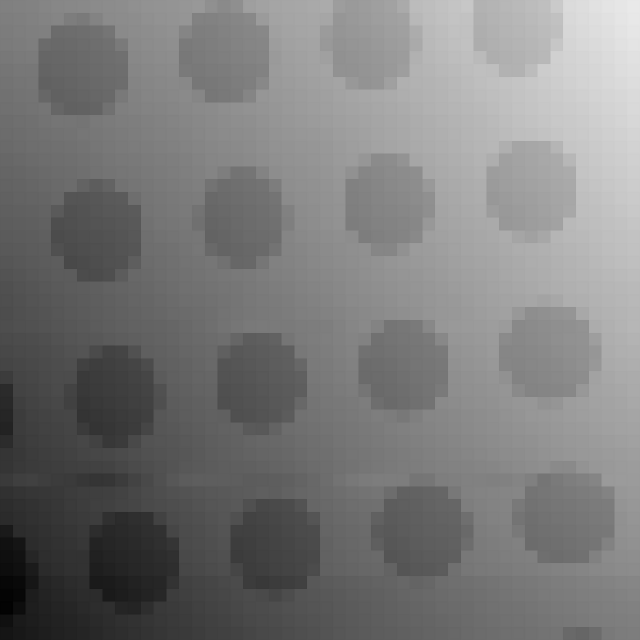
Give the GLSL for this texture map, as a WebGL 1 fragment shader.

```glsl
precision highp float;

uniform vec2 u_resolution;

const float CELLS = 50.0;                       // mosaic cells per side
const vec2 DOT_ORIGIN = vec2(0.128, 0.893);     // centre of the upper left dot
const vec2 DOT_ACROSS = vec2(0.2258, 0.0228);   // lattice step to the right
const vec2 DOT_DOWN = vec2(0.0262, -0.2559);    // lattice step downward
const float LAST_COLUMN = 3.0;                  // rightmost dot of each row
const vec2 DOT_RADIUS = vec2(0.071, 0.077);
const float DOT_SOFTNESS = 0.008;
const float DOT_DARKENING = 0.088;
const float DOT_JITTER = 0.04;
const float CORNER_GROWTH = 0.15;               // wider dots at lower right
const float BASE_LEVEL = 0.085;
const vec2 SLOPE = vec2(0.42, 0.42);
const float BEND = 0.16;
const float GRAIN = 0.008;
const float SEAM_DARKENING = 0.005;
const float SEAM_WIDTH = 0.06;                  // in cells
const float STREAK_ROW = 12.0;
const float FAINT_STREAK_ROW = 24.0;
const float STREAK_STRENGTH = 0.11;
const float FAINT_STREAK_STRENGTH = 0.03;
const float STEP_ROW = 5.0;
const float STEP_DARKENING = 0.014;

float hash(vec2 p) {
  return fract(sin(dot(p, vec2(127.1, 311.7))) * 43758.5);
}

vec2 randomGradient(vec2 p) {
  float angle = 6.2832 * hash(p);
  return vec2(cos(angle), sin(angle));
}

float gradientNoise(vec2 p) {
  vec2 i = floor(p);
  vec2 f = p - i;
  vec2 w = f * f * f * (f * (f * 6.0 - 15.0) + 10.0);
  vec2 e = vec2(1.0, 0.0);
  float low = mix(dot(randomGradient(i), f),
                  dot(randomGradient(i + e.xy), f - e.xy), w.x);
  float high = mix(dot(randomGradient(i + e.yx), f - e.yx),
                   dot(randomGradient(i + e.xx), f - e.xx), w.x);
  return mix(low, high, w.y);
}

// Diagonal ramp, bowed in opposite ways at top and bottom
float backdrop(vec2 p) {
  float bow = BEND * (p.x * p.x - p.x) * (2.0 * p.y - 1.0);
  return BASE_LEVEL + dot(SLOPE, p) + bow;
}

// Coverage of the nearest dot on the tilted lattice
float dots(vec2 p) {
  vec2 d = p - DOT_ORIGIN;
  float det = DOT_ACROSS.x * DOT_DOWN.y - DOT_ACROSS.y * DOT_DOWN.x;
  vec2 lattice = vec2(d.x * DOT_DOWN.y - d.y * DOT_DOWN.x,
                      DOT_ACROSS.x * d.y - DOT_ACROSS.y * d.x) / det;
  vec2 id = floor(lattice + 0.5);
  vec2 local = mat2(DOT_ACROSS, DOT_DOWN) * (lattice - id);
  vec2 radius = DOT_RADIUS * (1.0 + DOT_JITTER * (hash(id + 7.0) - 0.5));
  float corner = smoothstep(0.6, 0.95, p.x) * (1.0 - smoothstep(0.2, 0.65, p.y));
  radius.x *= 1.0 + CORNER_GROWTH * corner;
  float dist = (length(local / radius) - 1.0) * min(radius.x, radius.y);
  float present = step(id.x, LAST_COLUMN + 0.5);
  return present * (1.0 - smoothstep(-DOT_SOFTNESS, DOT_SOFTNESS, dist));
}

// Uneven marks running along one row of cells
float streak(vec2 cell, float row) {
  float band = 1.0 - smoothstep(0.0, 1.4, abs(cell.y - row));
  return band * gradientNoise(vec2(cell.x * 0.16 + 0.3, row + 0.37));
}

float shade(vec2 uv) {
  vec2 grid = uv * CELLS;
  vec2 cell = floor(grid);
  vec2 p = (cell + 0.5) / CELLS;
  float tone = backdrop(p) - DOT_DARKENING * dots(p);

  // Wear
  tone += GRAIN * gradientNoise(cell * 0.37 + 0.5);
  tone += STREAK_STRENGTH * streak(cell, STREAK_ROW) * mix(1.0, 0.5, p.x);
  tone += FAINT_STREAK_STRENGTH * streak(cell, FAINT_STREAK_ROW);
  tone -= STEP_DARKENING * (1.0 - step(STEP_ROW, cell.y));

  // Faint seams between cells
  vec2 edge = 0.5 - abs(fract(grid) - 0.5);
  float seam = 1.0 - smoothstep(0.0, SEAM_WIDTH * 2.0, min(edge.x, edge.y));
  return tone - SEAM_DARKENING * seam;
}

void main() {
  // Four samples per pixel smooth the cell edges
  float tone = 0.0;
  for (int j = 0; j < 2; j++) {
    for (int i = 0; i < 2; i++) {
      vec2 offset = vec2(float(i), float(j)) * 0.5 - 0.25;
      tone += shade((gl_FragCoord.xy + offset) / u_resolution);
    }
  }
  gl_FragColor = vec4(vec3(clamp(tone * 0.25, 0.0, 1.0)), 1.0);
}
```
